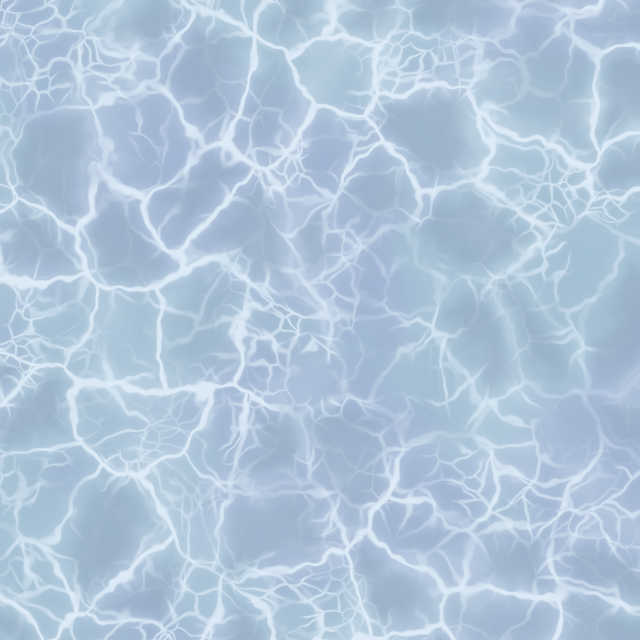
A WebGL 2 fragment shader for this texture:

```glsl
#version 300 es
precision highp float;
// Frosted ice: pale blue plates with layered white cracks and soft drifting haze.

uniform vec2 u_resolution;
out vec4 fragColor;

const vec3 PERIWINKLE = vec3(0.622, 0.702, 0.822);
const vec3 PALE_TEAL = vec3(0.643, 0.752, 0.830);
const vec3 DEEP_GREY = vec3(0.595, 0.685, 0.775);
const vec3 FROST = vec3(0.870, 0.925, 0.970);

vec2 hash2(vec2 p) {
    vec3 q = fract(vec3(p.xyx) * vec3(0.1031, 0.1030, 0.0973));
    q += dot(q, q.yzx + 33.33);
    return fract((q.xx + q.yz) * q.zy);
}

float noise(vec2 p) {
    vec2 cell = floor(p);
    vec2 f = fract(p);
    f = f * f * (3.0 - 2.0 * f);
    float low = mix(hash2(cell).x, hash2(cell + vec2(1, 0)).x, f.x);
    float high = mix(hash2(cell + vec2(0, 1)).x, hash2(cell + vec2(1, 1)).x, f.x);
    return mix(low, high, f.y);
}

float fbm(vec2 p) {
    float sum = 0.0;
    float gain = 0.53;
    for (int i = 0; i < 4; i++) {
        sum += gain * noise(p);
        p = mat2(1.6, 1.2, -1.2, 1.6) * p + 7.3;
        gain *= 0.5;
    }
    return sum;
}

// Cellular noise: x = distance to the nearest cell border, y = random cell value.
vec2 cells(vec2 p) {
    vec2 base = floor(p);
    vec2 f = fract(p);
    vec2 nearCell = vec2(0.0);
    vec2 nearOffset = vec2(0.0);
    float nearest = 8.0;
    for (int y = -1; y <= 1; y++)
    for (int x = -1; x <= 1; x++) {
        vec2 g = vec2(x, y);
        vec2 r = g + hash2(base + g) - f;
        if (dot(r, r) < nearest) {
            nearest = dot(r, r);
            nearOffset = r;
            nearCell = g;
        }
    }
    float border = 8.0;
    for (int y = -2; y <= 2; y++)
    for (int x = -2; x <= 2; x++) {
        vec2 g = nearCell + vec2(x, y);
        vec2 r = g + hash2(base + g) - f;
        vec2 gap = r - nearOffset;
        if (dot(gap, gap) > 0.0001)
            border = min(border, dot(0.5 * (nearOffset + r), normalize(gap)));
    }
    return vec2(border, hash2(base + nearCell + 91.0).y);
}

// Crisp core with a fading halo around a crack.
float vein(float border, float core, float halo) {
    float line = 1.0 - smoothstep(core * 0.35, core, border);
    return 0.62 * line + 0.36 * exp(-border / halo);
}

float screenBlend(float a, float b) {
    return 1.0 - (1.0 - a) * (1.0 - b);
}

void main() {
    vec2 uv = gl_FragCoord.xy / u_resolution;

    // Bent and frayed coordinates
    vec2 bend = vec2(fbm(uv * 8.0), fbm(uv * 8.0 + vec2(31.0, 17.0))) - 0.5;
    vec2 fray = vec2(noise(uv * 75.0), noise(uv * 75.0 + 50.0)) - 0.5;
    vec2 p = uv + 0.10 * bend + 0.006 * fray;

    // Three generations of cracks
    vec2 plates = cells(p * 7.5 + 3.0);
    vec2 shards = cells(p * 15.0 + 40.0);
    vec2 splinters = cells(p * 31.0 + 80.0);

    // Clear plate centres and patches where cracks appear
    float hollow = smoothstep(0.45, 0.7, plates.y) * smoothstep(0.03, 0.32, plates.x);
    float crushed = smoothstep(0.36, 0.66, fbm(uv * 4.5 + 12.0)) * (1.0 - 0.9 * hollow);
    float broken = smoothstep(0.35, 0.68, noise(uv * 22.0 + 5.0));
    float plateFade = 0.25 + 0.75 * smoothstep(0.34, 0.64, fbm(uv * 5.0 + 60.0));
    float shardFade = smoothstep(0.3, 0.65, fbm(uv * 10.0 + 25.0)) * (1.0 - 0.85 * hollow);
    float width = 0.6 + 0.8 * noise(uv * 28.0);

    // Haze drifting in broad wisps
    float ridge = 1.0 - abs(2.0 * fbm(uv * 3.2 + 0.3 * bend + 8.0) - 1.0);
    float haze = 0.30 * pow(ridge, 7.0) * (0.4 + 0.9 * fbm(uv * 12.0));

    float light = haze * (1.0 - 0.6 * hollow);
    light = screenBlend(light, plateFade * vein(plates.x, 0.048 * width, 0.09));
    light = screenBlend(light, 0.72 * shardFade * vein(shards.x, 0.075 * width, 0.10));
    light = screenBlend(light, 0.80 * crushed * broken * vein(splinters.x, 0.11 * width, 0.10));

    // Tinted ice body
    float tint = smoothstep(0.34, 0.64, fbm(uv * 4.0 + 33.0));
    vec3 ice = mix(PERIWINKLE, PALE_TEAL, tint);
    ice = mix(ice, DEEP_GREY, 0.75 * hollow);
    ice += 0.025 * (fbm(uv * 18.0 + bend) - 0.5);

    fragColor = vec4(mix(ice, FROST, clamp(light, 0.0, 1.0)), 1.0);
}
```
